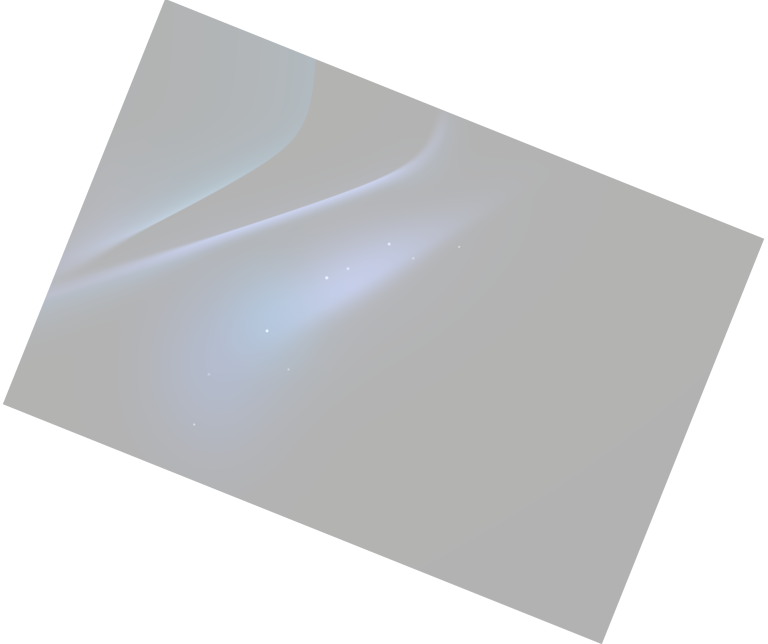
Give the GLSL for this background, as a Shadertoy shader.

```glsl
#define SHEET_CENTER vec2(0.5955, 0.5008)
#define SHEET_HALF vec2(0.501, 0.339)
#define SHEET_TILT 0.381
#define PAPER vec3(1.0)
#define GRAY vec3(0.70, 0.70, 0.698)
#define AQUA vec3(-0.01, 0.055, 0.10)
#define LAVENDER vec3(0.06, 0.085, 0.17)
#define STAR_COUNT 9

mat2 rotation(float angle) {
    float c = cos(angle), s = sin(angle);
    return mat2(c, -s, s, c);
}

float boxDistance(vec2 p, vec2 halfSize) {
    vec2 d = abs(p) - halfSize;
    return length(max(d, 0.0)) + min(max(d.x, d.y), 0.0);
}

vec2 hash2(float n) {
    return fract(sin(vec2(n * 127.1, n * 269.5) + 4.7) * 4375.85);
}

float gaussian(vec2 p, vec2 size) {
    p /= size;
    return exp(-dot(p, p));
}

// Signed distance to a slanted line that bends up into a vertical wall;
// positive on the right and below.
float bendDistance(vec2 p, float wall, vec2 anchor, float slope, float bend) {
    float line = anchor.x + slope * (p.y - anchor.y);
    float gap = wall - line;
    float root = sqrt(gap * gap + bend * bend);
    float edge = 0.5 * (wall + line - root);
    float tangent = 0.5 * slope * (1.0 + gap / root);
    return (p.x - edge) / sqrt(1.0 + tangent * tangent);
}

// Wide veil with a crisp lower right edge
vec3 veil(vec2 p, float pixel) {
    float d = bendDistance(p, 0.5, vec2(0.284, 0.669), 2.0, 0.103);
    float soft = mix(0.025, pixel, smoothstep(0.05, 0.25, p.x));
    float inside = 1.0 - smoothstep(-soft, soft, d);
    float upper = smoothstep(0.66, 0.84, p.y);
    float fade = exp(min(d, 0.0) / mix(0.045, 0.13, upper));
    vec3 tint = mix(mix(LAVENDER, AQUA, smoothstep(0.1, 0.32, p.x)), AQUA * 0.55, upper);
    float rim = exp(-abs(d) / 0.012) * gaussian(p - vec2(0.29, 0.67), vec2(0.15, 0.12));
    return inside * (tint * fade * smoothstep(-0.05, 0.2, p.x) + 0.06 * rim);
}

// Narrow ribbon, blurred towards both ends
vec3 ribbon(vec2 p, float pixel) {
    float d = bendDistance(p, 0.7, vec2(0.288, 0.615), 3.2, 0.14);
    float leftEnd = 1.0 - smoothstep(0.08, 0.38, p.x);
    float rightEnd = smoothstep(0.58, 0.69, p.x);
    float soft = pixel + 0.012 * leftEnd + 0.008 * rightEnd;
    float width = 0.013 + 0.035 * leftEnd + 0.016 * rightEnd;
    float band = smoothstep(-soft, soft, d) * exp(-pow(max(d, 0.0) / width, 2.0));
    float strength = 1.0 - 0.45 * leftEnd - 0.5 * rightEnd;
    strength *= 1.0 - smoothstep(0.78, 0.86, p.y);
    vec3 tint = mix(LAVENDER, AQUA, 0.6 * smoothstep(0.008, 0.022, d));
    float halo = exp(-abs(d) / 0.028) * (1.0 - rightEnd);
    float crest = exp(-abs(d) / 0.005) * (1.0 - leftEnd) * (1.0 - rightEnd);
    return tint * (band * strength + 0.16 * halo) + 0.035 * crest * band;
}

// Diagonal beam with a steep lower side and a diffuse tail
vec3 beam(vec2 p) {
    vec2 q = rotation(0.53) * (p - vec2(0.55, 0.558));
    float taper = mix(1.0, 0.5, smoothstep(-0.02, 0.25, q.x));
    float across = (q.y > 0.0 ? 0.068 : 0.027) * taper;
    float along = q.x > 0.0 ? 0.17 : 0.115;
    vec3 light = LAVENDER * 1.05 * gaussian(q, vec2(along, across));
    light += AQUA * 0.8 * gaussian(p - vec2(0.423, 0.51), vec2(0.075, 0.085));
    light += LAVENDER * vec3(0.0, 0.3, 0.5) * gaussian(p - vec2(0.335, 0.43), vec2(0.10, 0.14));
    return light + LAVENDER * 0.17 * gaussian(q, vec2(0.27, 0.12));
}

// Tiny specks scattered along the rising diagonal
float stars(vec2 p, float pixel) {
    float light = 0.0;
    for (int i = 0; i < STAR_COUNT; i++) {
        float n = float(i);
        vec2 jitter = hash2(n + 1.0);
        float t = (n + jitter.x) / float(STAR_COUNT);
        vec2 spot = vec2(0.27 + 0.46 * t, 0.36 + 0.32 * t + 0.12 * (jitter.y - 0.5));
        float radius = 0.0012 + 0.0012 * jitter.y;
        float disc = 1.0 - smoothstep(radius - pixel, radius + pixel, length(p - spot));
        light += disc * (0.06 + 0.18 * jitter.x);
    }
    return light;
}

void mainImage(out vec4 fragColor, in vec2 fragCoord) {
    float pixel = 1.0 / iResolution.y;
    vec2 p = fragCoord * pixel;

    vec3 color = GRAY + veil(p, pixel) + ribbon(p, pixel) + beam(p);
    color += stars(p, pixel);

    // Tilted sheet on white
    vec2 local = rotation(-SHEET_TILT) * (p - SHEET_CENTER);
    float outside = smoothstep(-0.7 * pixel, 0.7 * pixel, boxDistance(local, SHEET_HALF));
    fragColor = vec4(mix(color, PAPER, outside), 1.0);
}
```
